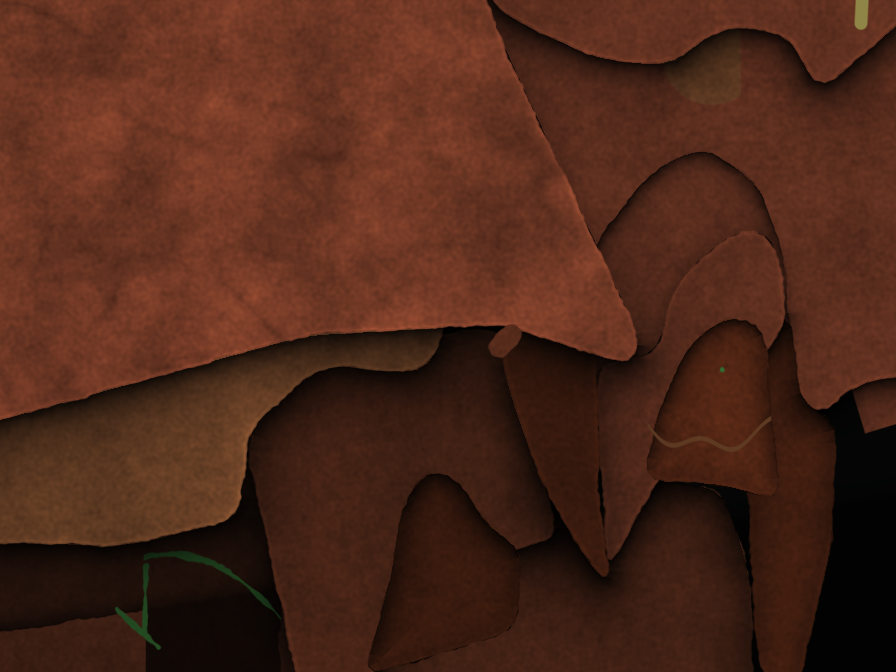
Give the GLSL for this texture, as a WebGL 2 fragment shader.

```glsl
#version 300 es
precision highp float;
// Overlapping suede hides hanging in folds, with shadowed gaps and chalk marks.
uniform vec2 u_resolution;
out vec4 fragColor;

#define CANVAS vec2(7.68, 5.76)
#define RUST vec3(.43, .215, .142)
#define UMBER vec3(.32, .16, .1)
#define SIENNA vec3(.33, .15, .08)
#define TAN vec3(.44, .27, .16)
#define CHALK vec3(.2, .42, .19)
#define SHADOW .88
#define FRAY .035
#define GRAIN .3
#define ROUNDING .2

vec2 p;
vec3 col;
float pixel, fray, grain;

vec2 hash(vec2 c) {
  c = vec2(dot(c, vec2(127.1, 311.7)), dot(c, vec2(269.5, 183.3)));
  return 2. * fract(sin(c) * 43758.5) - 1.;
}

float corner(vec2 i, vec2 f, vec2 o) { return dot(hash(i + o), f - o); }

float noise(vec2 x) {
  vec2 i = floor(x), f = fract(x), u = f * f * (3. - 2. * f), o = vec2(1, 0);
  return mix(mix(corner(i, f, o.yy), corner(i, f, o.xy), u.x),
    mix(corner(i, f, o.yx), corner(i, f, o.xx), u.x), u.y);
}

float fbm(vec2 x) {
  float sum = 0., amp = .6;
  for (int i = 0; i < 4; i++, amp *= .55) { sum += amp * noise(x); x = x * 2.03 + 7.1; }
  return sum;
}

// Vector from the closest place on a segment
vec2 offset(vec2 a, vec2 b) {
  vec2 w = p - a, e = b - a;
  return w - e * clamp(dot(w, e) / max(dot(e, e), 1e-6), 0., 1.);
}

float stroke(vec2 a, vec2 b) { return length(offset(a, b)); }
vec2 toward(vec2 a, vec2 b) { return a + (b - a) * min(ROUNDING / length(b - a), .5); }

// Each matrix column holds two of the eight outline corners
vec2 knot(mat4 m, int i) {
  i = i % 8;
  return i % 2 == 0 ? m[i / 2].xy : m[i / 2].zw;
}

// Signed distance to the rounded outline, and how far p lies below its edge
vec2 outline(mat4 m) {
  float best = 1e3, side = 1.;
  vec2 nearest = vec2(0), a = toward(knot(m, 7), knot(m, 0));
  for (int i = 0; i < 8; i++) {
    vec2 k = knot(m, i), u = toward(k, knot(m, i + 7)), v = toward(k, knot(m, i + 1));
    for (int j = 0; j < 4; j++) {
      float t = float(j) / 3.;
      vec2 b = mix(mix(u, k, t), mix(k, v, t), t), e = b - a, w = p - a, q = offset(a, b);
      if (dot(q, q) < best) { best = dot(q, q); nearest = q; }
      bvec3 hit = bvec3(p.y >= a.y, p.y < b.y, e.x * w.y > e.y * w.x);
      if (all(hit) || all(not(hit))) side = -side;
      a = b;
    }
  }
  float d = sqrt(best);
  return vec2(side * d, nearest.y / max(d, 1e-4));
}

void paint(vec3 tint, float d) { col = mix(tint, col, smoothstep(-pixel, pixel, d)); }

// Positive depth casts a shadow outward, negative depth shades the inside
void hide(mat4 m, vec3 tint, float depth) {
  vec2 o = outline(m);
  float d = o.x + fray, fall = SHADOW * mix(.25, 1., smoothstep(-.4, .6, o.y));
  float shade = 1. - fall * exp(-abs(d / depth));
  vec3 body = tint * (grain + .18 * exp(-abs(d + .02) / .012));
  if (depth < 0.) body *= shade;
  else if (d > -pixel) col *= shade;
  paint(body, d);
}

void main() {
  // Canvas units measured downward from the top edge
  p = gl_FragCoord.xy / u_resolution * CANVAS;
  p.y = CANVAS.y - p.y;
  pixel = CANVAS.y / u_resolution.y;
  fray = FRAY * (noise(p * 4.) + .5 * noise(p * 17.));
  float blotch = fbm(p * 1.3);
  grain = 1. + GRAIN * (blotch + .5 * noise(p * 9.) + .6 * noise(p * 24.));

  // Dark room, low hides and chalk at left
  col = vec3(.016, .022, .017);
  paint(UMBER * .5 * grain, p.x - 2.5 + fray);
  float lower = 5.42 - .15 * p.x + fray - p.y;
  col *= 1. - .6 * exp(-max(lower, 0.) / .12);
  paint(UMBER * .75 * grain, max(lower, p.x - 1.25));
  float mark = max(abs(p.y - 4.75 - .6 * pow(abs(p.x - 1.45), 2.)) * .8, abs(p.x - 1.85) - .6);
  mark = min(mark, stroke(vec2(1.25, 4.85), vec2(1.24, 5.42)));
  mark = min(mark, stroke(vec2(1, 5.22), vec2(1.36, 5.55)));
  paint(CHALK * .7, mark - .02 + fray);

  // Lower centre hide and the scrap at right
  hide(mat4(2.4,4.6, 5.1,4.4, 5.6,4.1, 6.2,4.2, 6.42,4.9, 6.47,6, 4,6.3, 2.4,6.2), UMBER * .82, -.2);
  paint(RUST * .8 * grain, max(6.3 + .3 * p.y - p.x, p.y + .3 * p.x - 5.94));

  // Right hide, its arched opening and the layers inside
  hide(mat4(3.8,-.5, 8.2,-.5, 8.2,3.15, 7.35,3.28, 7.06,3.56, 6.83,3.45, 5,3.3, 3.9,1), RUST * .86, .15);
  hide(mat4(4.9,3.2, 5.1,2.05, 5.6,1.45, 6.05,1.25, 6.52,1.6, 6.7,2.1, 6.83,3.3, 6,3.6), RUST * .82, -.07);
  hide(mat4(6.5,2.72, 6.8,2.72, 6.85,3.45, 7.18,3.6, 7.12,4.7, 6.85,5.9, 6.5,5.8, 6.4,4.2), SIENNA * .8, -.12);
  hide(mat4(5.1,3.1, 5.62,3.05, 5.8,2.4, 6.3,1.97, 6.62,2, 6.77,2.75, 5.65,4.1, 5.2,4.9), RUST * .8, .09);
  hide(mat4(5.5,4.12, 5.65,3.5, 5.9,2.95, 6.25,2.7, 6.55,2.78, 6.6,3.4, 6.7,4.3, 6.2,4.15), SIENNA, -.08);
  float wave = p.y - 3.82 - .06 * cos(10.8 * (p.x - 5.72)) + .6 * pow(abs(p.x - 6.07), 2.);
  paint(TAN * .85, max(abs(wave) - .02, abs(p.x - 6.08) - .53));
  paint(CHALK, length(p - vec2(6.19, 3.17)) - .03 + fray);

  // Upper right flap over a small tan scrap
  paint(TAN * .85 * grain, max(length(p - vec2(6.1, .48)) - .42, p.x - 6.35));
  hide(mat4(4,-.3, 4.3,.12, 5.1,.5, 5.72,.57, 6.2,.22, 6.75,.28, 7.01,.78, 8.2,-.2), RUST * .88, .16);
  paint(TAN + CHALK * .6, stroke(vec2(7.39, 0), vec2(7.38, .2)) - .055);

  // Central hide with its opening, then the tan hide and dark tongue
  hide(mat4(2.1,3.75, 2.45,3, 4.3,2.8, 4.8,4.6, 4.4,4.72, 3.6,4.9, 3.1,6, 2.58,6), UMBER * .85, .18);
  hide(mat4(3.12,5.8, 3.36,4.9, 3.45,4.3, 3.7,4, 3.98,4.15, 4.15,4.5, 4.48,4.7, 4.43,5.4), SIENNA * .72, -.12);
  float sheen = .82 + .25 * exp(-2. * abs(p.x - 2.1));
  hide(mat4(-.5,3, 3.87,2.7, 3.65,3.2, 2.75,3.13, 2.15,3.65, 2.03,4.45, 1.1,4.68, -.5,4.64), TAN * sheen, .22);
  hide(mat4(4.27,2.8, 5.12,2.9, 5.13,4.2, 5.23,4.98, 5.1,4.9, 4.72,4.3, 4.48,3.7, 4.32,3.2), SIENNA * .66, .2);

  // Great front hide with diagonal creases and a curled nub
  vec2 q = vec2(p.x * .8 + p.y * .5, p.y * 1.7 - p.x * .7);
  float crease = exp(-14. * abs(noise(q + .4 * blotch))) * smoothstep(-.2, .3, noise(p + 5.));
  float light = 1.04 + .25 * blotch - .22 * crease;
  hide(mat4(-.5,-.5, 4,-.5, 4.3,.35, 5.5,2.93, 5.37,3.13, 4.3,2.78, 2.6,2.88, -.5,3.74), RUST * light, .2);
  paint(UMBER * grain, stroke(vec2(4.38, 2.86), vec2(4.28, 2.98)) - .09 + fray);
  fragColor = vec4(clamp(col, 0., 1.), 1);
}
```
